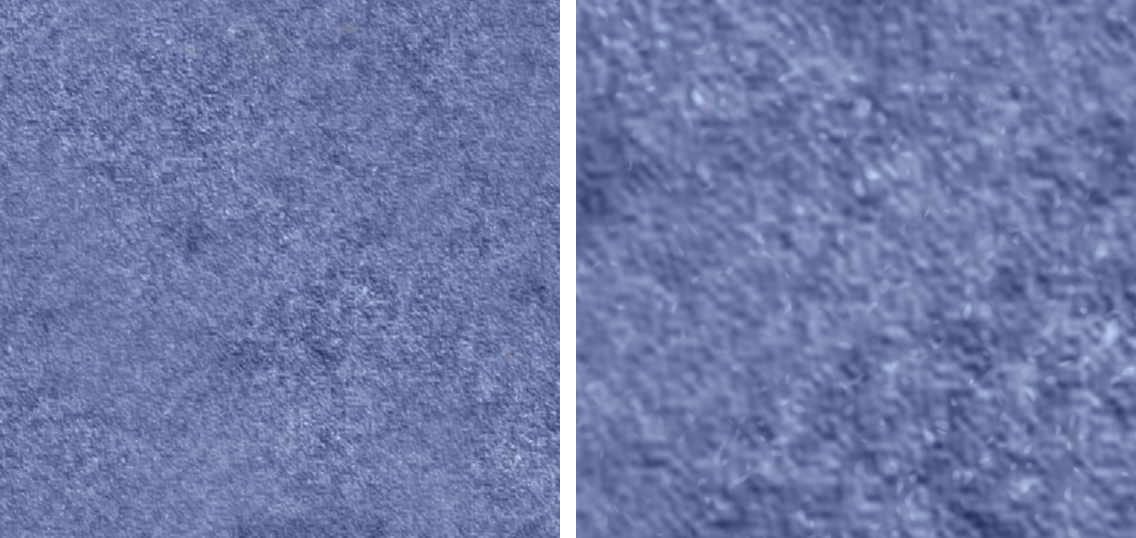
Left: the whole. Right: its middle third, enlarged.
A WebGL 1 fragment shader for this texture:

```glsl
precision highp float;
// Weathered blue-violet mineral surface: fine grit, pale chips, dark pitted clusters and faint stains.
uniform vec2 u_resolution;

const vec3 BASE_BLUE = vec3(0.428, 0.477, 0.648);
const vec3 TONE_AXIS = vec3(0.98, 1.02, 0.94);
const vec3 STAIN_GREY = vec3(0.45, 0.50, 0.60);
const vec3 PALE_SPOT = vec3(0.60, 0.60, 0.70);
const vec3 RED_FLECK = vec3(0.70, 0.40, 0.55);

float hash(vec2 cell, float seed) {
  vec3 q = fract(vec3(cell.xyx) * vec3(0.1031, 0.1030, 0.0973) + seed * 0.137);
  q += dot(q, q.yzx + 33.33);
  return fract((q.x + q.y) * q.z);
}

// Smooth value noise centred on zero.
float noise(vec2 p, float seed) {
  vec2 i = floor(p);
  vec2 f = fract(p);
  f = f * f * (3.0 - 2.0 * f);
  float low = mix(hash(i, seed), hash(i + vec2(1.0, 0.0), seed), f.x);
  float high = mix(hash(i + vec2(0.0, 1.0), seed), hash(i + vec2(1.0, 1.0), seed), f.x);
  return mix(low, high, f.y) - 0.5;
}

float fbm(vec2 p, float seed) {
  float sum = 0.0;
  float amplitude = 0.6;
  for (int octave = 0; octave < 4; octave++) {
    sum += amplitude * noise(p, seed + float(octave));
    p = mat2(1.6, 1.2, -1.2, 1.6) * p + 7.3;
    amplitude *= 0.55;
  }
  return sum;
}

// Soft, slightly elongated blobs, one possible blob per cell.
float scatter(vec2 p, float density, float radius, float seed) {
  vec2 home = floor(p);
  float cover = 0.0;
  for (int y = -1; y <= 1; y++) {
    for (int x = -1; x <= 1; x++) {
      vec2 cell = home + vec2(float(x), float(y));
      vec2 centre = cell + 0.2 + 0.6 * vec2(hash(cell, seed), hash(cell, seed + 1.0));
      float angle = 6.2832 * hash(cell, seed + 2.0);
      vec2 axis = vec2(cos(angle), sin(angle));
      vec2 d = p - centre;
      float reach = length(vec2(dot(d, axis), 1.4 * dot(d, vec2(-axis.y, axis.x))));
      float size = radius * mix(0.5, 1.0, hash(cell, seed + 3.0));
      float strength = mix(0.45, 1.0, hash(cell, seed + 4.0));
      float present = step(hash(cell, seed + 5.0), density);
      cover = max(cover, present * strength * (1.0 - smoothstep(size * 0.25, size, reach)));
    }
  }
  return cover;
}

// Side-lit bumps: the difference between neighbouring heights.
float relief(vec2 p, float seed) {
  return noise(p, seed) - noise(p + vec2(0.35, 0.55), seed);
}

// Grit from several grain sizes, stronger where the surface is rough.
float grit(vec2 p, float roughness) {
  float fine = 0.17 * relief(p * 185.0, 11.0);
  float medium = 0.15 * noise(p * 105.0, 17.0);
  float coarse = 0.09 * noise(p * 48.0, 23.0);
  return (fine + medium + coarse) * roughness;
}

float chips(vec2 p, float roughness) {
  float small = 0.12 * scatter(p * 85.0, 0.4, 0.55, 31.0);
  float large = 0.14 * scatter(p * 36.0, 0.16, 0.38, 41.0);
  return (small + large) * roughness;
}

void main() {
  vec2 p = gl_FragCoord.xy / u_resolution.y;
  vec2 ragged = p + 0.02 * vec2(fbm(p * 28.0, 51.0), fbm(p * 28.0, 57.0));

  // Broad tone, roughness and dark clusters
  float roughness = clamp(1.0 + 0.9 * fbm(p * 5.0, 61.0), 0.7, 1.35);
  float broad = 0.085 * fbm(p * 2.6, 67.0);
  float clusters = smoothstep(0.12, 0.48, fbm(ragged * 9.0, 71.0));
  float pits = scatter(ragged * 46.0, 0.14, 0.42, 79.0);

  // Surface brightness
  float tone = broad + grit(p, roughness) + chips(ragged, roughness);
  tone -= 0.10 * clusters + 0.09 * pits * (0.5 + clusters);
  vec3 color = BASE_BLUE + TONE_AXIS * tone;

  // Grey stains keep the grit; pale spots partly cover it
  float stain = scatter(ragged * 3.0 + 4.0, 0.2, 0.36, 83.0);
  color = mix(color, STAIN_GREY + TONE_AXIS * tone, 0.5 * stain);
  float spot = scatter(ragged * 5.0 + 2.0, 0.10, 0.13, 97.0);
  color = mix(color, PALE_SPOT + 0.5 * tone, 0.7 * spot);

  // Rare tiny red flecks
  float fleck = scatter(p * 22.0, 0.03, 0.09, 103.0);
  color = mix(color, RED_FLECK, 0.7 * fleck);

  gl_FragColor = vec4(clamp(color, 0.0, 1.0), 1.0);
}
```
